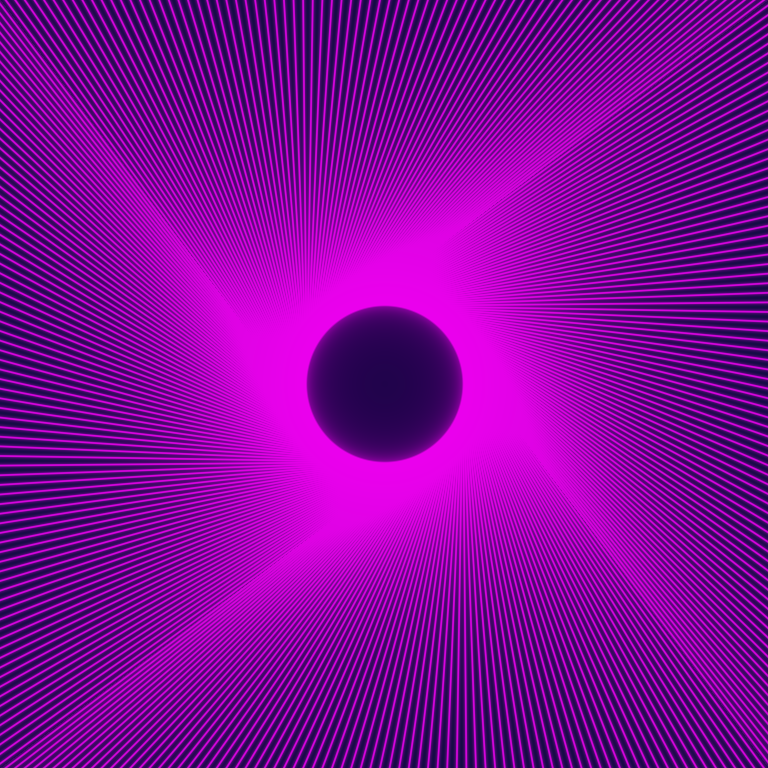
Give the GLSL for this background, as a Shadertoy shader.

```glsl
const vec3 NIGHT = vec3(0.06, 0.045, 0.25);
const vec3 CORE = vec3(0.12, 0.01, 0.29);
const vec3 MAGENTA = vec3(0.84, 0.015, 0.87);
const vec3 HOT = vec3(0.92, 0.0, 0.93);

// Direction of the clockwise tangent ray of a disc that passes through p
vec2 tangentDirection(vec2 p, float radius, float travel) {
    float a = atan(p.y, p.x) + atan(travel, radius);
    return vec2(sin(a), -cos(a));
}

// Distance to the nearest ray (x) and the gap between rays (y);
// rays end at even steps along the sides of a square
vec2 rayField(vec2 p, float radius, float halfSide, float raysPerSide) {
    float travel = sqrt(max(dot(p, p) - radius * radius, 1e-7));
    vec2 dir = tangentDirection(p, radius, travel);
    vec2 start = radius * vec2(-dir.y, dir.x);
    vec2 reach = (halfSide - start * sign(dir)) / max(abs(dir), vec2(1e-4));
    bool hitsVertical = reach.x < reach.y;
    float fullTravel = min(reach.x, reach.y);
    vec2 hit = start + dir * fullTravel;
    float along = hitsVertical ? hit.y : hit.x;
    float slant = hitsVertical ? abs(dir.x) : abs(dir.y);
    float gap = 2.0 * halfSide / raysPerSide * slant * travel / fullTravel;
    float cell = abs(fract(along / (2.0 * halfSide) * raysPerSide) - 0.5);
    return vec2(cell * gap, gap);
}

float bell(float x, float width) {
    return exp(-x * x / (width * width));
}

// Solid line that blends to its mean when rays crowd together
float lineCoverage(vec2 field, float halfWidth, float pixel) {
    float line = 1.0 - smoothstep(-0.75 * pixel, 0.75 * pixel, field.x - halfWidth);
    float crowd = 1.0 - smoothstep(1.2 * pixel, 2.4 * pixel, field.y);
    return mix(line, min(1.0, 2.0 * halfWidth / max(field.y, 1e-5)), crowd);
}

// Light shed by the nearest ray and its neighbours on both sides
float haloLight(vec2 field, float width) {
    float light = bell(field.x, width);
    for (int i = 1; i <= 2; i++) {
        float shift = float(i) * field.y;
        light += bell(shift - field.x, width) + bell(shift + field.x, width);
    }
    return min(0.36 * light, 1.0);
}

// Dark disc with light bleeding inward from its rim
vec3 discColor(float dist, float radius) {
    float depth = max(radius - dist, 0.0);
    float bleed = 0.28 * exp(-depth / 0.008) + 0.24 * exp(-depth / 0.03);
    return mix(CORE, HOT, bleed);
}

void mainImage(out vec4 fragColor, in vec2 fragCoord) {
    float side = min(iResolution.x, iResolution.y);
    vec2 p = (fragCoord - 0.5 * iResolution.xy) / side - vec2(0.001, 0.0);
    float pixel = 1.0 / side;
    float radius = 0.1016;
    float dist = length(p);
    float beyond = max(dist - radius, 0.0);

    // Rays
    vec2 field = rayField(p, radius, 0.5, 80.0);
    float line = lineCoverage(field, 0.00115, pixel);
    float halo = haloLight(field, 0.0034);
    float cover = 1.0 - (1.0 - line) * (1.0 - halo);
    vec3 color = mix(NIGHT, mix(MAGENTA, HOT, exp(-beyond / 0.11)), cover);

    // Glow around the disc
    color = mix(color, HOT, 0.8 * exp(-beyond / 0.05));

    // Disc
    float edge = max(pixel, 0.0015);
    float outside = smoothstep(-edge, edge, dist - radius);
    color = mix(discColor(dist, radius), color, outside);
    fragColor = vec4(color, 1.0);
}
```
